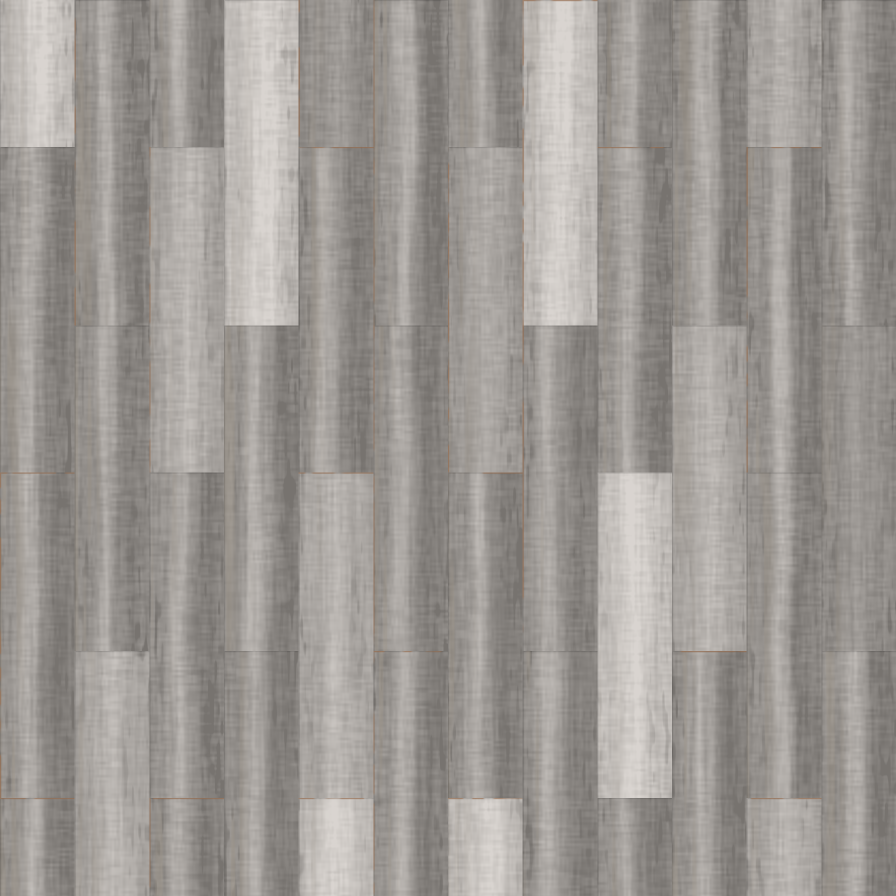
Give the GLSL for this texture, as a three.js fragment shader.

```glsl
#define COLUMNS 12.0
#define PLANK_LENGTH 0.3633
#define STAGGER 0.164
#define GRAIN 0.34
#define WEAVE 0.20
#define FLECKS 0.30
#define SEAM_WIDTH 0.0013
#define DARK vec3(0.465, 0.450, 0.435)
#define PALE vec3(0.850, 0.832, 0.815)
#define TAN vec3(0.610, 0.575, 0.525)
#define RUST vec3(0.620, 0.450, 0.330)

varying vec2 vUv;

float hash(vec2 p) {
  vec3 q = fract(vec3(p.xyx) * 0.1031);
  q += dot(q, q.yzx + 33.33);
  return fract((q.x + q.y) * q.z);
}

float noise(vec2 p) {
  vec2 cell = floor(p);
  vec2 f = fract(p);
  f = f * f * (3.0 - 2.0 * f);
  return mix(mix(hash(cell), hash(cell + vec2(1.0, 0.0)), f.x),
             mix(hash(cell + vec2(0.0, 1.0)), hash(cell + 1.0), f.x), f.y);
}

float bump(float x, float centre, float width) {
  float d = (x - centre) / width;
  return exp(-d * d);
}

// Whole remainder, safe against rounding
float cycle(float x, float period) {
  return floor(mod(x + 0.5, period));
}

// Paleness of a plank: 0 for the common dark one, up to 1
float paleness(vec2 id) {
  float lane = cycle(id.x - 2.0 * id.y, 7.0);
  float drift = cycle(id.x - 8.0 * id.y, 23.0);
  bool inner = id.x < COLUMNS - 1.5;
  bool outerRow = abs(id.y - 1.5) > 1.0;
  float pale = 0.0;
  if (inner && lane == 4.0) pale = min(0.2 + 0.2 * id.y, 0.6);
  if (inner && lane == 0.0) pale = outerRow ? 1.0 : 0.6;
  if (drift == 3.0) pale = outerRow ? 1.0 : 0.2;
  if (drift == 10.0 && id.y < 0.5) pale = 0.5;
  if (pale > 0.0 && cycle(id.x, 8.0) == 0.0) pale = 1.0;
  return pale;
}

vec3 floorColour(vec2 p) {
  // Staggered planks, rows counted from the top
  float column = floor(p.x * COLUMNS);
  float even = 1.0 - cycle(column, 2.0);
  float along = (1.0 - p.y - STAGGER * even) / PLANK_LENGTH + even;
  vec2 id = vec2(column, floor(along));
  vec2 local = vec2(fract(p.x * COLUMNS), fract(along));
  float seed = hash(id + 7.0) * 60.0;
  vec2 q = p + vec2(0.0, seed);

  // Broad bands across the plank
  float pale = paleness(id);
  float u = local.x + 0.10 * (noise(vec2(seed, q.y * 9.0)) - 0.5)
          + 0.10 * (noise(q * vec2(150.0, 7.0)) - 0.5);
  float centre = 0.34 + 0.10 * hash(id + 19.0);
  float darkTone = 0.30 + 0.30 * bump(u, centre, 0.13)
                 - 0.17 * smoothstep(0.50, 0.76, u) + 0.06 * smoothstep(0.88, 1.0, u);
  float paleTone = 0.13 + 0.55 * pale + (0.13 + 0.14 * pale) * bump(u, 0.5, 0.28);
  float tone = pale > 0.0 ? paleTone : darkTone;

  // Long grain, short threads and cross weave
  float grain = 0.30 * noise(q * vec2(90.0, 3.0))
              + 0.40 * noise(q * vec2(310.0, 13.0))
              + 0.30 * noise(q * vec2(420.0, 90.0)) - 0.5;
  float weave = noise(q * vec2(70.0, 340.0)) - 0.5;
  float cloth = 0.4 + 0.6 * noise(q * vec2(40.0, 12.0));
  tone += GRAIN * grain + WEAVE * weave * cloth;

  // Dark flecks gather away from the pale centre
  float fleck = smoothstep(0.62, 0.90, noise(q * vec2(270.0, 45.0)));
  float fleckArea = smoothstep(0.10, 0.40, abs(u - 0.45)) * noise(q * vec2(50.0, 9.0));
  tone -= FLECKS * fleck * fleckArea;
  vec3 colour = mix(DARK, PALE, clamp(tone, 0.0, 1.0));

  // Tan streaks on the left side
  float streak = smoothstep(0.45, 0.80, noise(q * vec2(200.0, 5.0)));
  colour = mix(colour, TAN, 0.40 * streak * (1.0 - smoothstep(0.15, 0.45, u)) * (1.0 - 0.6 * pale));

  // Thin seams, some of them broken rust lines
  vec2 edge = local * vec2(1.0 / COLUMNS, PLANK_LENGTH);
  vec2 seam = 1.0 - smoothstep(0.6 * SEAM_WIDTH, 1.4 * SEAM_WIDTH, edge);
  vec2 rusty = step(vec2(0.74, 0.66), vec2(hash(id + 31.0), hash(id + 53.0)));
  vec2 broken = smoothstep(0.25, 0.55, vec2(noise(vec2(seed, q.y * 70.0)),
                                           noise(vec2(q.x * 90.0, seed))));
  vec2 rust = seam * rusty * broken;
  colour *= 1.0 - 0.12 * max(seam.x, seam.y);
  return mix(colour, RUST, 0.65 * max(rust.x, rust.y));
}

void main() {
  // Four samples per pixel smooth the edges
  vec2 dx = dFdx(vUv) * 0.25;
  vec2 dy = dFdy(vUv) * 0.25;
  vec3 colour = floorColour(vUv + dx + dy) + floorColour(vUv + dx - dy)
              + floorColour(vUv - dx + dy) + floorColour(vUv - dx - dy);
  gl_FragColor = vec4(colour * 0.25, 1.0);
}
```
